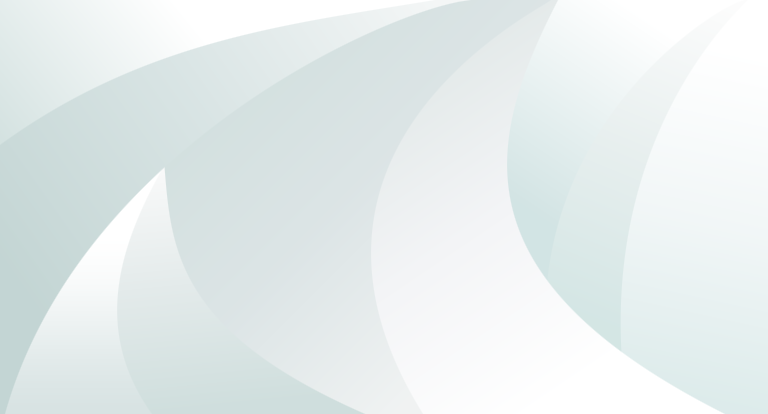
Reproduce this background procedurally as a Shadertoy shader.

```glsl
// Cubic through four values at t = 0, 1, 2, 3
float curve(vec4 k, float t) {
    vec3 d1 = k.yzw - k.xyz;
    vec2 d2 = d1.yz - d1.xy;
    float d3 = d2.y - d2.x;
    return k.x + t * (d1.x + (t - 1.0) * 0.5 * (d2.x + (t - 2.0) / 3.0 * d3));
}

// Antialiased step: 1 where d is positive
float cover(float d) {
    return clamp(d / max(fwidth(d), 1e-5) + 0.5, 0.0, 1.0);
}

// Position along the line from a to b
float ramp(vec2 p, vec2 a, vec2 b) {
    vec2 ab = b - a;
    return clamp(dot(p - a, ab) / dot(ab, ab), 0.0, 1.0);
}

vec3 blend3(vec3 a, vec3 b, vec3 c, float t) {
    return mix(mix(a, b, min(t * 2.0, 1.0)), c, max(t * 2.0 - 1.0, 0.0));
}

void mainImage(out vec4 fragColor, in vec2 fragCoord) {
    vec2 p = fragCoord / iResolution.y;
    float depth = clamp(1.0 - p.y, 0.0, 1.0);
    float bend = 3.0 * sqrt(depth);                      // fast near the top
    float leafT = 3.0 * max(depth - 0.399, 0.0) / 0.601; // starts at the leaf tip
    vec3 white = vec3(1.0);

    // Upper left sweep and the pale corner above it
    vec3 sweep = blend3(vec3(0.765, 0.835, 0.83), vec3(0.85, 0.895, 0.895),
                        vec3(0.955, 0.965, 0.965),
                        ramp(p, vec2(0.05, 0.30), vec2(1.04, 1.0)));
    vec3 corner = mix(vec3(0.83, 0.885, 0.88), white,
                      ramp(p, vec2(0.0, 0.66), vec2(0.42, 1.0)));
    float cornerEdge = curve(vec4(0.35, 0.159, 0.06, 0.0), p.x / 0.35);
    vec3 color = mix(sweep, corner, cover(cornerEdge - depth));

    // Two leaves at the lower left
    vec3 leaf = mix(white, vec3(0.84, 0.885, 0.885), smoothstep(0.55, 1.05, depth));
    vec3 innerLeaf = blend3(vec3(0.98), vec3(0.89, 0.918, 0.918),
                            vec3(0.81, 0.87, 0.865), ramp(p, vec2(0.36, 0.6), vec2(0.42, 0.0)));
    vec3 body = mix(leaf, innerLeaf,
                    cover(p.x - curve(vec4(0.397, 0.307, 0.286, 0.367), leafT)));

    // Broad grey band
    vec3 band = blend3(vec3(0.82, 0.875, 0.87), vec3(0.862, 0.895, 0.9),
                       vec3(0.94, 0.95, 0.95),
                       ramp(p, vec2(0.34, 0.65), vec2(0.97, 0.02)));
    body = mix(body, band, cover(p.x - curve(vec4(0.397, 0.428, 0.556, 0.882), leafT)));

    // Pale central band
    vec3 pale = blend3(vec3(0.88, 0.908, 0.905), vec3(0.953, 0.957, 0.965), white,
                       ramp(p, vec2(0.90, 0.82), vec2(1.40, 0.08)));
    body = mix(body, pale, cover(p.x - curve(vec4(1.329, 1.169, 0.923, 1.022), bend)));
    color = mix(color, body, cover(p.x - curve(vec4(1.147, 0.826, 0.355, 0.012), bend)));

    // Aqua shapes at the right
    vec3 aqua = mix(vec3(0.825, 0.893, 0.893), white,
                    ramp(p, vec2(1.27, 0.50), vec2(1.57, 0.95)));
    vec3 mist = blend3(vec3(0.83, 0.9, 0.895), vec3(0.908, 0.937, 0.935), vec3(0.99),
                       ramp(p, vec2(1.44, 0.22), vec2(1.76, 1.0)));
    vec3 glow = blend3(vec3(0.865, 0.922, 0.92), vec3(0.945, 0.965, 0.967), white,
                       ramp(p, vec2(1.59, 0.05), vec2(1.77, 0.88)));
    vec3 right = mix(aqua, mist,
                     cover(p.x - curve(vec4(1.80, 1.626, 1.382, 1.345), bend)));
    right = mix(right, glow, cover(p.x - curve(vec4(1.807, 1.71, 1.546, 1.517), bend)));
    float rightEdge = curve(vec4(1.348, 1.229, 1.314, 1.751), 3.0 * depth);
    color = mix(color, right, cover(p.x - rightEdge));

    fragColor = vec4(color, 1.0);
}
```
